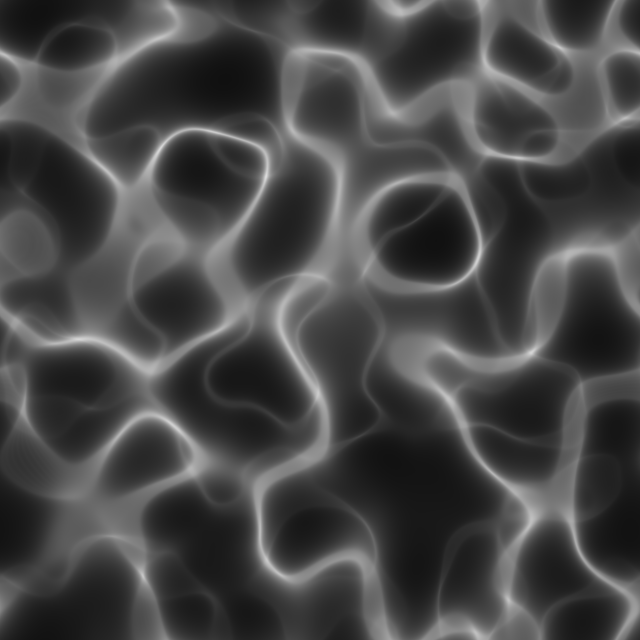
Give the GLSL for this texture, as a Shadertoy shader.

```glsl
// Glowing grey filaments: soft ribbons along the zero lines of drifting gradient noise.

#define MAIN_CELLS 6.0     // noise cells across the canvas, bright web
#define FAINT_CELLS 8.0    // noise cells across the canvas, dim web
#define MAIN_WIDTH 0.058   // glow width of the bright web
#define FAINT_WIDTH 0.045  // glow width of the dim web
#define MAIN_GAIN 0.86
#define FAINT_GAIN 0.24
#define CENTER_SPREAD 0.07 // how far ribbons fan out mid canvas
#define EDGE_SPREAD 0.20   // how far ribbons fan out near the border
#define WARP 0.012         // bending of the strands
#define BLACK_LEVEL 0.025
#define SLICES 14

const float PI = 3.14159265;

// Random gradient for a lattice point
vec3 latticeGradient(vec3 cell, float period) {
    cell.xy = mod(cell.xy, period);
    uvec3 v = uvec3(cell) * 1664525u + 1013904223u;
    v.x += v.y * v.z; v.y += v.z * v.x; v.z += v.x * v.y;
    v ^= v >> 16u;
    v.x += v.y * v.z; v.y += v.z * v.x; v.z += v.x * v.y;
    return vec3(v >> 8u) / 8388608.0 - 1.0;
}

float cornerValue(vec3 cell, vec3 local, vec3 corner, float period) {
    return dot(latticeGradient(cell + corner, period), local - corner);
}

// Gradient noise that repeats in x and y
float gradientNoise(vec3 p, float period) {
    vec3 cell = floor(p);
    vec3 f = p - cell;
    vec3 u = f * f * f * (f * (f * 6.0 - 15.0) + 10.0);
    vec2 o = vec2(0.0, 1.0);
    vec4 low = vec4(cornerValue(cell, f, o.xxx, period), cornerValue(cell, f, o.yxx, period),
                    cornerValue(cell, f, o.xyx, period), cornerValue(cell, f, o.yyx, period));
    vec4 high = vec4(cornerValue(cell, f, o.xxy, period), cornerValue(cell, f, o.yxy, period),
                     cornerValue(cell, f, o.xyy, period), cornerValue(cell, f, o.yyy, period));
    vec4 layer = mix(low, high, u.z);
    vec2 row = mix(layer.xz, layer.yw, u.x);
    return 1.4 * mix(row.x, row.y, u.y);
}

// Average of ridges over nearby noise slices; the cosine spacing brightens ribbon borders
float filaments(vec2 uv, float cells, float depth, float spread, float width) {
    float glow = 0.0;
    for (int i = 0; i < SLICES; i++) {
        float phase = PI * (float(i) + 0.5) / float(SLICES);
        float n = gradientNoise(vec3(uv * cells, depth + spread * cos(phase)), cells);
        float ridge = sqrt(n * n + 0.00015);
        glow += width / (width + ridge);
    }
    return glow / float(SLICES);
}

void mainImage(out vec4 fragColor, in vec2 fragCoord) {
    vec2 uv = fragCoord / iResolution.xy;

    // Gentle bending of the strands
    vec2 bend = vec2(gradientNoise(vec3(uv * 9.0, 20.5), 9.0),
                     gradientNoise(vec3(uv * 9.0, 24.5), 9.0));
    vec2 bentUv = uv + WARP * bend;

    // Ribbons are tight in the middle and wispy near the border
    vec2 fromCenter = abs(uv - 0.5);
    float border = smoothstep(0.25, 0.5, max(fromCenter.x, fromCenter.y));
    float spread = mix(CENTER_SPREAD, EDGE_SPREAD, border);

    // Bright web over a dim one
    float bright = filaments(bentUv, MAIN_CELLS, 3.5, spread, MAIN_WIDTH);
    float dim = filaments(bentUv, FAINT_CELLS, 11.5, spread, FAINT_WIDTH);
    float grey = MAIN_GAIN * bright + FAINT_GAIN * dim - BLACK_LEVEL;

    fragColor = vec4(vec3(clamp(grey, 0.0, 1.0)), 1.0);
}
```
